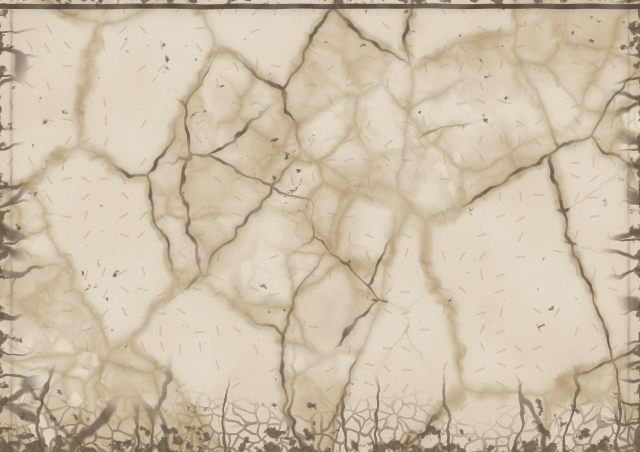
This texture is drawn by a Shadertoy shader. Its source:

```glsl
const vec3 PLATE_COLOR   = vec3(0.885, 0.845, 0.778);
const vec3 MATRIX_COLOR  = vec3(0.765, 0.685, 0.560);
const vec3 VEIN_COLOR    = vec3(0.680, 0.585, 0.445);
const vec3 CRACK_COLOR   = vec3(0.350, 0.300, 0.250);
const vec3 GRIME_COLOR   = vec3(0.390, 0.340, 0.275);
const vec3 CALCITE_COLOR = vec3(0.940, 0.920, 0.870);

const vec2  PLATE_SCALE   = vec2(3.7, 2.8);
const float PLATE_CUTOFF  = 0.48;
const float SHARD_SCALE   = 9.0;
const float CRACK_SCALE   = 4.6;
const float CRUST_SCALE   = 34.0;
const float SCRATCH_SCALE = 24.0;
const float BEND          = 0.07;
const float JAG           = 0.006;
const float CRACK_WIDTH   = 0.0016;

vec2 hash2(vec2 c) {
    vec3 q = fract(c.xyx * vec3(0.1031, 0.1030, 0.0973));
    q += dot(q, q.yzx + 33.33);
    return fract((q.xx + q.yz) * q.zy);
}

float corner(vec2 cell, vec2 offset) {
    float angle = 6.2832 * hash2(cell).x;
    return dot(vec2(cos(angle), sin(angle)), offset);
}

float gradientNoise(vec2 p) {
    vec2 i = floor(p), f = p - i, e = vec2(0.0, 1.0);
    vec2 u = f * f * f * (f * (f * 6.0 - 15.0) + 10.0);
    return mix(mix(corner(i, f), corner(i + e.yx, f - e.yx), u.x),
               mix(corner(i + e.xy, f - e.xy), corner(i + e.yy, f - e.yy), u.x), u.y);
}

float fbm(vec2 p) {
    float sum = 0.0, amplitude = 0.5;
    for (int k = 0; k < 5; k++) {
        sum += amplitude * gradientNoise(p);
        p = mat2(1.6, 1.2, -1.2, 1.6) * p + 11.7;
        amplitude *= 0.5;
    }
    return sum;
}

// x: distance to the cell border, y: random value of the cell
vec2 cells(vec2 p) {
    vec2 i = floor(p), f = p - i, nearest = vec2(0.0), home = vec2(0.0);
    float best = 9.0, border = 9.0;
    for (int y = -1; y <= 1; y++)
    for (int x = -1; x <= 1; x++) {
        vec2 g = vec2(x, y), r = g + hash2(i + g) - f;
        if (dot(r, r) < best) { best = dot(r, r); nearest = r; home = g; }
    }
    for (int y = -2; y <= 2; y++)
    for (int x = -2; x <= 2; x++) {
        vec2 g = home + vec2(x, y), r = g + hash2(i + g) - f, d = r - nearest;
        if (dot(d, d) > 1e-4) border = min(border, dot(0.5 * (nearest + r), normalize(d)));
    }
    return vec2(border, hash2(i + home + 71.0).x);
}

float line(float d, float width) {
    return 1.0 - smoothstep(width, width + 1.4 / iResolution.y, d);
}

// Short faint strokes, one per grid cell
float scratches(vec2 p) {
    vec2 q = p * SCRATCH_SCALE, i = floor(q), h = hash2(i + 5.0);
    vec2 r = q - i - 0.35 - 0.3 * h;
    float angle = 6.2832 * h.y;
    vec2 dir = vec2(cos(angle), sin(angle));
    r -= dir * clamp(dot(r, dir), -0.22, 0.22);
    return line(length(r) / SCRATCH_SCALE, 0.0006) * step(0.5, h.x);
}

void mainImage(out vec4 fragColor, in vec2 fragCoord) {
    vec2 p = fragCoord / iResolution.y;
    float side = min(p.x, iResolution.x / iResolution.y - p.x);
    float top = 1.0 - p.y, bottom = p.y;

    // Warped domain shared by all stone layers
    vec2 bend = vec2(fbm(p * 5.0), fbm(p * 5.0 + 17.3));
    vec2 jag = vec2(gradientNoise(p * 38.0), gradientNoise(p * 38.0 + 9.5));
    vec2 w = p + BEND * bend + JAG * jag;

    vec2 slab = cells(w * PLATE_SCALE + 2.4);
    vec2 shard = cells(w * SHARD_SCALE + 31.0);
    vec2 crust = cells(w * CRUST_SCALE + 57.0);
    float slabEdge = slab.x / PLATE_SCALE.x;
    float shardEdge = shard.x / SHARD_SCALE;
    float plate = step(PLATE_CUTOFF, slab.y) * smoothstep(0.006, 0.018, slabEdge);

    // Pale plates in a cloudy tan matrix of shards
    float cloud = fbm(w * 6.0 + 40.0);
    float wisp = 1.0 - smoothstep(0.0, 0.045, abs(fbm(w * 5.0 + 23.0)));
    float chip = smoothstep(0.002, 0.022, shardEdge) * shard.y;
    float matrixTone = 0.46 + 1.4 * cloud + 0.22 * wisp - 0.42 * chip;
    float tone = mix(matrixTone, 0.06 + 0.3 * cloud, plate);
    tone += 0.35 * exp(-bottom / 0.09) + 0.2 * exp(-side / 0.04);
    vec3 color = mix(PLATE_COLOR, MATRIX_COLOR, clamp(tone, 0.0, 1.1));

    float calcite = smoothstep(0.2, 0.4, gradientNoise(p * 3.5 + 4.0)) * step(0.72, crust.y);
    color = mix(color, CALCITE_COLOR, 0.5 * calcite * (1.0 - plate) * smoothstep(0.0, 0.2, crust.x));

    // Soft tan veins
    float fade = smoothstep(-0.25, 0.3, gradientNoise(p * 5.0 + 13.0));
    float vein = 0.5 * exp(-slabEdge / 0.007) + 0.55 * (1.0 - plate) * fade * exp(-shardEdge / 0.005);
    color = mix(color, VEIN_COLOR, min(vein, 0.7));

    // Thin dark cracks that come and go
    float split = cells(w * CRACK_SCALE + 83.0).x / CRACK_SCALE;
    float splitMask = smoothstep(0.0, 0.3, gradientNoise(p * 3.0 + 7.0)) * (1.0 - 0.85 * plate);
    float slabMask = smoothstep(0.0, 0.3, gradientNoise(p * 2.7 + 51.0));
    float rough = 0.6 + 0.8 * smoothstep(-0.3, 0.4, gradientNoise(p * 22.0));
    float crack = max(line(split, CRACK_WIDTH * rough * splitMask) * splitMask,
                      line(slabEdge, CRACK_WIDTH * rough * slabMask) * slabMask);
    color = mix(color, VEIN_COLOR, 0.45 * max(splitMask * exp(-split / 0.006), slabMask * exp(-slabEdge / 0.006)));
    color = mix(color, CRACK_COLOR, 0.75 * rough * crack / 1.4);
    color = mix(color, VEIN_COLOR, 0.3 * scratches(p));

    // Cracks running in from the bottom and the sides
    float rising = cells(w * vec2(8.0, 1.8) + 19.0).x / 8.0;
    float inward = cells(w * vec2(2.0, 15.0) + 37.0).x / 15.0;
    float drift = 0.2 * gradientNoise(p * 6.0 + 3.0);
    float risingMask = 1.0 - smoothstep(0.04, 0.2, bottom + drift);
    float inwardMask = 1.0 - smoothstep(0.01, 0.07, side + 0.4 * drift);
    float crustMask = 1.0 - smoothstep(0.0, 0.12, bottom + 0.5 * drift);
    float edgeCrack = max(line(rising, CRACK_WIDTH) * risingMask, line(inward, 0.001) * inwardMask);
    edgeCrack = max(edgeCrack, 0.7 * crustMask * line(crust.x / CRUST_SCALE, 0.001));
    color = mix(color, CRACK_COLOR, 0.7 * edgeCrack);

    // Speckled grime along the rim
    float rim = max(0.55 * exp(-side / 0.016), 0.52 * exp(-bottom / 0.05));
    rim = max(rim, 0.42 * exp(-top / 0.012));
    float grime = smoothstep(0.38, 0.6, rim + 1.3 * fbm(p * 34.0) + 0.35 * gradientNoise(p * 7.0));
    color = mix(color, GRIME_COLOR, 0.8 * grime);

    // Side grooves and the dark bar at the top
    float groove = exp(-abs(side - 0.025) / 0.003) * (0.25 + 0.3 * gradientNoise(p * 14.0));
    color = mix(color, GRIME_COLOR, groove);
    float bar = line(abs(top - 0.014 + 0.003 * gradientNoise(p * 12.0)), 0.004);
    color = mix(color, GRIME_COLOR, 0.25 * exp(-abs(top - 0.016) / 0.008));
    color = mix(color, CRACK_COLOR, bar * (0.85 + 0.3 * gradientNoise(p * 25.0)));

    color += 0.02 * gradientNoise(p * 150.0);
    fragColor = vec4(color, 1.0);
}
```
